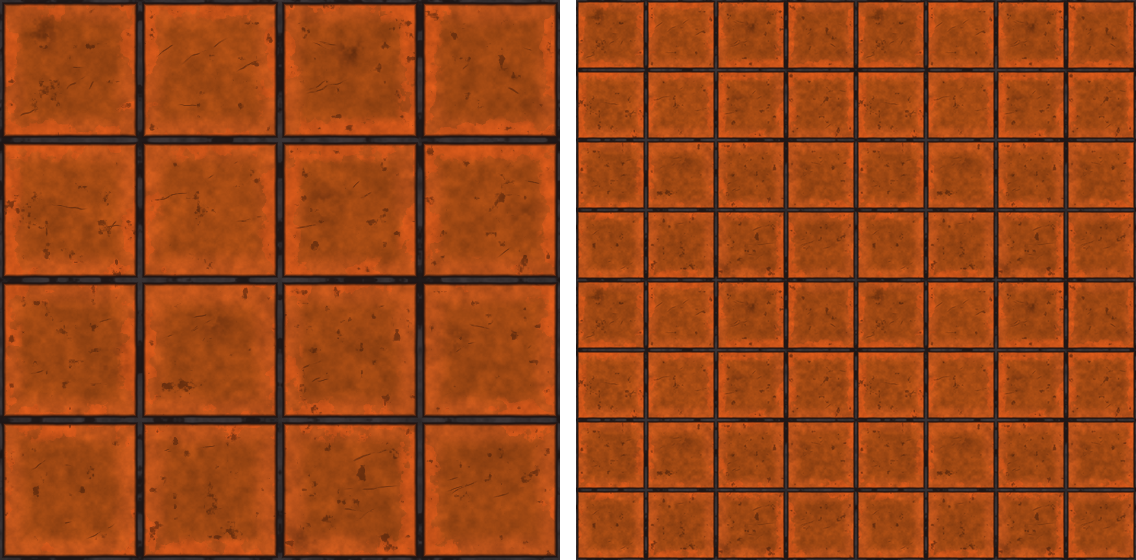
Left: one tile. Right: repeated 2 by 2.
Reproduce this texture procedurally as a Shadertoy shader.

```glsl
// A wall of square terracotta tiles with dark, dirty grout between them.
// Distance to the grout line drives rim, halo and chipped glaze; wrapping
// noise adds grain and grime, and each tile gets its own scratches and smudge.

const float GRID = 4.0;             // tiles across and down
const float GROUT_HALF = 0.016;     // lengths below are in tile units
const float RIM_START = 0.023;
const float RIM_END = 0.049;
const float HALO_WIDTH = 0.23;
const float CHIP_REACH = 0.085;
const int SCRATCHES = 4;
const float TONE_VARIATION = 0.05;
const float GRAIN_STRENGTH = 0.30;

const vec3 CLAY = vec3(0.625, 0.282, 0.075);
const vec3 HALO = vec3(0.735, 0.325, 0.105);
const vec3 GLAZE = vec3(0.820, 0.335, 0.100);
const vec3 STAIN = vec3(0.300, 0.130, 0.045);
const vec3 RIM = vec3(0.200, 0.095, 0.055);
const vec3 GROOVE = vec3(0.120, 0.080, 0.075);
const vec3 GROUT = vec3(0.215, 0.190, 0.195);

float hash(vec2 p) {
    vec3 a = fract(p.xyx * vec3(0.1031, 0.1030, 0.0973));
    a += dot(a, a.yzx + 33.33);
    return fract((a.x + a.y) * a.z);
}

vec2 hash2(vec2 p) {
    return vec2(hash(p), hash(p + 57.3));
}

// Value noise that wraps after freq lattice cells.
float noise(vec2 uv, float freq, float seed) {
    vec2 p = uv * freq, i = floor(p), f = fract(p);
    f = f * f * (3.0 - 2.0 * f);
    vec2 lo = mod(i, freq) + seed, hi = mod(i + 1.0, freq) + seed;
    return mix(mix(hash(lo), hash(vec2(hi.x, lo.y)), f.x),
               mix(hash(vec2(lo.x, hi.y)), hash(hi), f.x), f.y);
}

float fbm(vec2 uv, float freq, float seed) {
    float sum = 0.0, amp = 0.5;
    for (int i = 0; i < 4; i++) {
        sum += amp * noise(uv, freq, seed);
        freq *= 2.0;
        seed += 19.7;
        amp *= 0.55;
    }
    return sum / 1.01;
}

// Thin, broken, mostly level hairlines inside one tile.
float scratches(vec2 q, vec2 cell, float warp, float breakup) {
    float ink = 0.0;
    for (int k = 0; k < SCRATCHES; k++) {
        vec2 id = cell + 11.0 * float(k + 1);
        vec2 r = q - (hash2(id) - 0.5) * 0.65;
        float angle = (hash(id + 3.1) - 0.4) * 1.3;
        float len = mix(0.04, 0.24, pow(hash(id + 7.7), 2.0));
        r = mat2(cos(angle), -sin(angle), sin(angle), cos(angle)) * r;
        r.y += (warp - 0.5) * 0.12;
        float line = 1.0 - smoothstep(0.001, 0.009, abs(r.y));
        ink = max(ink, line * (1.0 - smoothstep(0.4, 1.0, abs(r.x) / len)));
    }
    return ink * smoothstep(0.36, 0.62, breakup);
}

void mainImage(out vec4 fragColor, in vec2 fragCoord) {
    vec2 uv = fragCoord / iResolution.xy;
    vec2 cell = floor(uv * GRID), q = fract(uv * GRID) - 0.5;
    float px = GRID / iResolution.y;
    float d = 0.5 - max(abs(q.x), abs(q.y));

    float broad = fbm(uv, 12.0, 3.0);
    float grime = fbm(uv, 32.0, 41.0);
    float flakes = fbm(uv, 48.0, 83.0);
    float grain = fbm(uv, 64.0, 127.0);

    // Clay body with a paler, ragged halo
    float halo = 1.0 - smoothstep(0.06, HALO_WIDTH, d + (broad - 0.5) * 0.14);
    vec3 tile = mix(CLAY, HALO, halo);
    tile *= 1.0 + TONE_VARIATION * (hash(cell + 5.0) - 0.5);
    tile *= 1.0 + 0.22 * (grime - 0.5);

    // Bright glaze left in chipped patches along the edges
    float chip = (CHIP_REACH - d) * 2.2 + (broad - 0.5) * 1.1 + (flakes - 0.5) * 0.8;
    chip = smoothstep(0.0, 0.07, chip) * (1.0 - smoothstep(0.10, 0.19, d));
    tile = mix(tile, GLAZE, 0.8 * chip);

    // Smudge, specks and scratches
    vec2 smudgePos = (hash2(cell + 23.0) - 0.5) * 0.7;
    float smudge = 1.0 - smoothstep(0.02, 0.20, length(q - smudgePos));
    smudge *= smoothstep(0.42, 0.68, grime) * hash(cell + 31.0);
    float specks = smoothstep(0.70, 0.82, flakes);
    float hairline = scratches(q, cell, broad, grain);
    tile = mix(tile, STAIN, max(max(0.65 * smudge, 0.6 * specks), 0.6 * hairline));
    tile *= 1.0 + GRAIN_STRENGTH * (grain - 0.5);

    // Burnt rim, then the groove, then mottled grout
    float edge = d + (grime - 0.5) * 0.008;
    vec3 color = mix(RIM, tile, smoothstep(RIM_START, RIM_END, edge));
    color = mix(GROOVE, color, smoothstep(RIM_START - px * 0.5, RIM_START + 0.006 + px * 0.5, edge));
    vec3 grout = GROUT * (0.75 + 0.5 * grain);
    grout = mix(grout, GROOVE * 0.8, 0.75 * smoothstep(0.52, 0.68, grime));
    color = mix(grout, color, smoothstep(GROUT_HALF - 0.004 - px * 0.5, GROUT_HALF + 0.004 + px * 0.5, edge));

    fragColor = vec4(color, 1.0);
}
```
